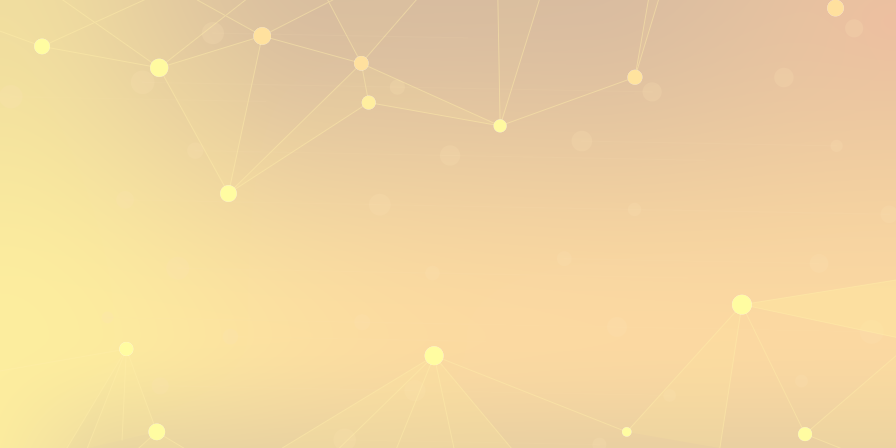
A WebGL 1 fragment shader for this background:

```glsl
precision highp float;
// Warm sand gradient overlaid with a fine network of glowing nodes.
// A harmonic chain of nodes hangs from the top edge, ray fans rise from the
// bottom edge, and a golden-ratio scatter of faint dots fills the middle.
uniform vec2 u_resolution;

vec2 p;       // position in canvas heights
float px;     // one pixel in canvas heights
float lines = 0.0, fill = 0.0, nodes = 0.0;
vec3 nodeColor = vec3(1.0);

float cross2(vec2 a, vec2 b) { return a.x * b.y - a.y * b.x; }

// Smoothed coverage of a shape from its signed distance
float cover(float d) { return clamp(0.5 - d / px, 0.0, 1.0); }

float segment(vec2 a, vec2 b) {
  vec2 ab = b - a;
  float t = clamp(dot(p - a, ab) / dot(ab, ab), 0.0, 1.0);
  return cover(length(p - a - ab * t) - 0.001);
}

void edge(vec2 a, vec2 b) { lines = max(lines, segment(a, b)); }

void node(vec2 c, float radius) {
  float m = cover(length(p - c) - radius);
  float amber = smoothstep(0.3, 0.6, c.x) * smoothstep(0.68, 0.86, c.y);
  nodeColor = mix(nodeColor, mix(vec3(1.0, 0.99, 0.63), vec3(1.0, 0.88, 0.62), amber), m);
  nodes = max(nodes, m);
}

float side(vec2 a, vec2 b) { return cross2(b - a, p - a) / length(b - a); }

// Tinted triangle from a hub to the span a-b, crossed by evenly spread rays
void fan(vec2 hub, vec2 a, vec2 b, float gaps, float tint) {
  float turn = sign(cross2(a - hub, b - hub));
  float inside = min(min(side(hub, a) * turn, side(a, b) * turn), side(b, hub) * turn);
  fill = max(fill, tint * cover(-inside));
  for (int i = 0; i < 6; i++) {
    if (float(i) > gaps) break;
    edge(hub, mix(a, b, float(i) / gaps));
  }
}

// Node i of the upper chain: even steps with a pinch, height from two harmonics
vec2 chainNode(float i) {
  float a = i * 1.0472;
  return vec2(0.094 + 0.2655 * i - 0.084 * exp(-0.75 * (i - 3.0) * (i - 3.0)),
              0.845 - 0.0667 * cos(a + 1.857) - 0.0612 * cos(2.0 * a - 2.131));
}

// Faint dot i, spread evenly over the canvas
vec2 scatter(float i) {
  return vec2(2.0, 0.94) * fract(vec2(0.7549, 0.5698) * i + vec2(0.12, 0.31));
}

vec3 background() {
  vec3 c = mix(vec3(0.985, 0.85, 0.63), vec3(0.99, 0.93, 0.62), exp(-2.6 * p.x * p.x));
  // Tan shade from above, strongest around the centre
  float across = 0.35 + 0.65 * smoothstep(0.0, 0.75, p.x) - 0.35 * smoothstep(1.3, 2.0, p.x);
  c = mix(c, vec3(0.84, 0.735, 0.625), smoothstep(0.25, 1.08, p.y) * across);
  // Rose glow in the upper right, dusk along the bottom
  c = mix(c, vec3(0.94, 0.74, 0.63), 0.8 * exp(-3.5 * length((p - vec2(2.0, 0.95)) * vec2(1.0, 1.4))));
  float low = 1.0 - smoothstep(-0.1, 0.25, p.y);
  return mix(c, vec3(0.87, 0.79, 0.63), 0.75 * low * smoothstep(-0.1, 0.3, p.x));
}

void main() {
  p = gl_FragCoord.xy / u_resolution.y;
  px = 1.0 / u_resolution.y;
  vec3 color = background();

  // Faint distant network
  float faintDots = 0.0, faintLines = 0.0;
  for (int i = 0; i < 30; i++) {
    float k = float(i);
    vec2 c = scatter(k);
    float radius = 0.013 + 0.014 * fract(k * 0.618);
    faintDots = max(faintDots, cover(length(p - c) - radius));
    vec2 next = scatter(k + 7.0);
    if (distance(c, next) < 0.8) faintLines = max(faintLines, segment(c, next));
  }
  color = mix(color, vec3(0.98, 0.88, 0.70), 0.22 * faintDots + 0.10 * faintLines);

  // Upper chain with pairs of threads rising to the top edge
  for (int i = 0; i < 6; i++) {
    float k = float(i);
    vec2 c = chainNode(k);
    if (i < 5) edge(c, chainNode(k + 1.0));
    float lean = 0.07 * (2.5 - k);
    fan(c, vec2(c.x - 0.11 - max(lean, -0.14), 1.0), vec2(c.x + 0.14 + 0.5 * lean, 1.0), 1.0, 0.05);
    node(c, 0.0175 + 0.003 * cos(k * 1.2 - 1.6));
  }

  // Hanging triangles below the chain
  vec2 drop = vec2(0.510, 0.568), knot = vec2(0.823, 0.771);
  fan(drop, chainNode(1.0), chainNode(2.0), 1.0, 0.10);
  fan(drop, chainNode(3.0), knot, 1.0, 0.10);
  fan(knot, chainNode(3.0), chainNode(4.0), 1.0, 0.12);
  node(drop, 0.0185);
  node(knot, 0.0155);
  node(vec2(1.865, 0.982), 0.0185);

  // Lower left fans
  vec2 leftHub = vec2(0.282, 0.221), leftFoot = vec2(0.350, 0.036);
  fan(leftHub, vec2(0.0, 0.172), vec2(0.0, -0.25), 1.0, 0.22);
  fan(leftHub, vec2(0.195, 0.0), leftFoot, 2.0, 0.12);
  fan(leftFoot, vec2(0.31, 0.0), vec2(0.41, 0.0), 1.0, 0.1);
  node(leftHub, 0.0155);
  node(leftFoot, 0.0185);

  // Lower middle fan
  vec2 midHub = vec2(0.969, 0.206), midFoot = vec2(1.399, 0.036);
  fan(midHub, vec2(0.63, 0.0), vec2(1.141, 0.0), 4.0, 0.18);
  edge(midHub, midFoot);
  node(midHub, 0.021);

  // Lower right fans
  vec2 rightHub = vec2(1.656, 0.320), rightFoot = vec2(1.797, 0.031);
  fan(rightHub, vec2(2.0, 0.375), vec2(2.0, 0.247), 1.0, 0.35);
  fan(rightHub, midFoot, vec2(1.607, 0.0), 1.0, 0.15);
  edge(rightHub, rightFoot);
  fan(rightFoot, vec2(2.0, 0.206), vec2(2.0, -0.05), 1.0, 0.12);
  node(midFoot, 0.0105);
  node(rightHub, 0.022);
  node(rightFoot, 0.0155);

  color = mix(color, vec3(1.0, 0.93, 0.62), fill);
  color = mix(color, vec3(1.0, 0.93, 0.66), 0.5 * lines);
  gl_FragColor = vec4(mix(color, nodeColor, nodes), 1.0);
}
```
